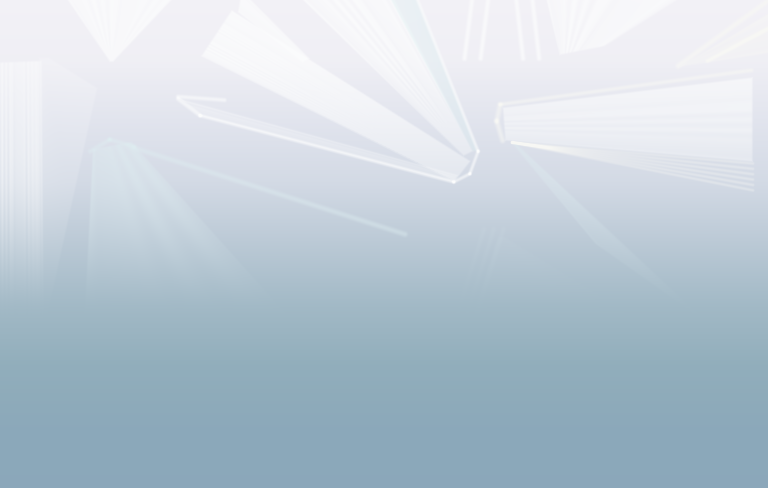
Give the GLSL for this background, as a WebGL 2 fragment shader.

```glsl
#version 300 es
precision highp float;
uniform vec2 u_resolution;
out vec4 fragColor;

const vec3 PAPER = vec3(0.985, 0.988, 0.99);
const vec3 ICE = vec3(0.87, 0.935, 0.945);
const vec3 PEARL = vec3(0.97, 0.97, 0.955);

// Evenly spaced backdrop colours, top to bottom
const vec3 BACKDROP[9] = vec3[9](
  vec3(0.95, 0.945, 0.965), vec3(0.938, 0.936, 0.958), vec3(0.882, 0.893, 0.93),
  vec3(0.825, 0.852, 0.895), vec3(0.73, 0.787, 0.835), vec3(0.635, 0.725, 0.775),
  vec3(0.568, 0.68, 0.732), vec3(0.547, 0.66, 0.73), vec3(0.545, 0.656, 0.73));

vec3 backdrop(float y) {
  float t = clamp(1.0 - y, 0.0, 0.9999) * 8.0;
  int i = int(t);
  return mix(BACKDROP[i], BACKDROP[i + 1], fract(t));
}

float hash(float n) {
  n = fract(n * 0.1031);
  n *= n + 33.33;
  return fract(n * (n + n));
}

float noise(float x) {
  float f = fract(x);
  return mix(hash(floor(x)), hash(floor(x) + 1.0), f * f * (3.0 - 2.0 * f));
}

// Signed distance to the line through a and b
float side(vec2 p, vec2 a, vec2 b) {
  vec2 n = normalize(b - a);
  return n.x * (p.y - a.y) - n.y * (p.x - a.x);
}

// Soft line segment
float stroke(vec2 p, vec2 a, vec2 b, float width) {
  vec2 ab = b - a;
  float h = clamp(dot(p - a, ab) / dot(ab, ab), 0.0, 1.0);
  return 1.0 - smoothstep(0.0, width, length(p - a - ab * h));
}

// Convex quad with long sides ab and dc; lines fan between those sides
float sheet(vec2 p, vec2 a, vec2 b, vec2 c, vec2 d, float lines, float depth) {
  float turn = sign(side(c, a, b));
  float near = side(p, a, b) * turn;
  float far = side(p, c, d) * turn;
  float ends = min(side(p, b, c), side(p, d, a)) ;
  ends = turn > 0.0 ? ends : min(-side(p, b, c), -side(p, d, a));
  float mask = smoothstep(-0.002, 0.004, min(min(near, far), ends));
  float across = clamp(near / max(near + far, 0.0001), 0.0, 1.0) * lines;
  float visible = 1.0 - smoothstep(0.4, 1.4, fwidth(across));
  return mask * (1.0 - depth * mix(0.4, noise(across), visible));
}

vec3 paint(vec3 base, vec3 tint, float amount) {
  return mix(base, tint, clamp(amount, 0.0, 1.0));
}

void main() {
  vec2 p = gl_FragCoord.xy / u_resolution * vec2(1.574, 1.0);
  vec3 col = backdrop(p.y);
  float light = smoothstep(0.3, 1.0, p.y);
  float mist = smoothstep(0.34, 0.7, p.y);

  // Upper left and left edge books
  float pages = sheet(p, vec2(0.125, 1.02), vec2(0.225, 0.873), vec2(0.232, 0.873), vec2(0.371, 1.02), 22.0, 0.4);
  col = paint(col, PAPER, pages * 0.85);
  pages = sheet(p, vec2(-0.02, 0.3), vec2(-0.02, 0.872), vec2(0.086, 0.876), vec2(0.09, 0.3), 26.0, 0.5);
  col = paint(col, PAPER, pages * mist * 0.65);
  float cover = sheet(p, vec2(0.086, 0.3), vec2(0.08, 0.882), vec2(0.1, 0.882), vec2(0.2, 0.82), 4.0, 0.3);
  col = paint(col, PAPER, cover * mist * 0.22);

  // Large open book
  pages = sheet(p, vec2(0.412, 0.885), vec2(0.932, 0.627), vec2(0.965, 0.67), vec2(0.475, 0.98), 34.0, 0.5);
  col = paint(col, PAPER, pages * light);
  pages = sheet(p, vec2(0.487, 0.975), vec2(0.62, 0.872), vec2(0.635, 0.88), vec2(0.495, 1.02), 6.0, 0.2);
  col = paint(col, PAPER, pages * 0.8);
  pages = sheet(p, vec2(0.6, 1.02), vec2(0.95, 0.68), vec2(0.97, 0.69), vec2(0.8, 1.02), 20.0, 0.6);
  col = paint(col, PAPER, pages * light * 0.9);
  cover = sheet(p, vec2(0.79, 1.02), vec2(0.968, 0.69), vec2(0.98, 0.69), vec2(0.85, 1.02), 5.0, 0.4);
  col = paint(col, ICE, cover * 0.5);
  cover = sheet(p, vec2(0.41, 0.763), vec2(0.93, 0.627), vec2(0.94, 0.642), vec2(0.365, 0.8), 7.0, 0.6);
  float rims = stroke(p, vec2(0.365, 0.797), vec2(0.41, 0.763), 0.007)
    + stroke(p, vec2(0.41, 0.763), vec2(0.93, 0.627), 0.006)
    + stroke(p, vec2(0.365, 0.802), vec2(0.46, 0.795), 0.007)
    + stroke(p, vec2(0.93, 0.627), vec2(0.963, 0.644), 0.006)
    + stroke(p, vec2(0.963, 0.644), vec2(0.98, 0.69), 0.006)
    + stroke(p, vec2(0.98, 0.69), vec2(0.848, 1.02), 0.006);
  col = paint(col, PAPER, cover * 0.4 + rims * 0.6);

  // Hanging covers along the top
  for (int i = 0; i < 4; i++) {
    float k = float(i);
    float x = 0.97 + 0.033 * k + 0.02 * step(1.5, k);
    float lean = i < 2 ? -0.018 : 0.016;
    col = paint(col, PAPER, 0.7 * stroke(p, vec2(x, 1.02), vec2(x + lean, 0.88), 0.008));
  }
  pages = sheet(p, vec2(1.115, 1.02), vec2(1.147, 0.887), vec2(1.24, 0.905), vec2(1.42, 1.02), 18.0, 0.6);
  col = paint(col, PAPER, pages * 0.85);
  cover = sheet(p, vec2(1.39, 0.862), vec2(1.6, 0.895), vec2(1.6, 1.0), vec2(1.4, 0.868), 7.0, 0.6);
  rims = stroke(p, vec2(1.39, 0.865), vec2(1.59, 1.01), 0.009) + stroke(p, vec2(1.45, 0.875), vec2(1.6, 0.955), 0.007);
  col = paint(col, PEARL, cover * 0.5 + rims * 0.65);

  // Book lying at the right
  pages = sheet(p, vec2(1.035, 0.712), vec2(1.543, 0.668), vec2(1.543, 0.842), vec2(1.03, 0.78), 16.0, 0.3);
  col = paint(col, PAPER, pages * light * 0.85);
  rims = stroke(p, vec2(1.025, 0.786), vec2(1.54, 0.856), 0.007)
    + stroke(p, vec2(1.025, 0.786), vec2(1.018, 0.752), 0.009)
    + stroke(p, vec2(1.018, 0.752), vec2(1.03, 0.712), 0.009);
  for (int i = 0; i < 6; i++)
    rims += 0.6 * stroke(p, vec2(1.05, 0.708), vec2(1.543, 0.665 - 0.011 * float(i)), 0.005);
  col = paint(col, PEARL, rims * 0.55);
  cover = sheet(p, vec2(1.05, 0.705), vec2(1.22, 0.5), vec2(1.46, 0.33), vec2(1.06, 0.705), 5.0, 0.3);
  col = paint(col, ICE, cover * mist * 0.4);

  // Fading book at the lower left
  pages = sheet(p, vec2(0.17, 0.3), vec2(0.19, 0.695), vec2(0.27, 0.71), vec2(0.62, 0.32), 9.0, 0.5);
  col = paint(col, ICE, pages * mist * 0.5);
  rims = stroke(p, vec2(0.185, 0.69), vec2(0.225, 0.714), 0.008)
    + stroke(p, vec2(0.225, 0.714), vec2(0.275, 0.7), 0.008)
    + stroke(p, vec2(0.275, 0.697), vec2(0.83, 0.52), 0.009);
  col = paint(col, ICE, rims * 0.4);

  // Faint rays below the centre
  for (int i = 0; i < 3; i++) {
    float x = 0.992 + 0.02 * float(i);
    col = paint(col, ICE, 0.14 * mist * stroke(p, vec2(x, 0.53), vec2(x - 0.06, 0.34), 0.008));
  }
  cover = sheet(p, vec2(0.97, 0.36), vec2(1.02, 0.515), vec2(1.035, 0.515), vec2(1.3, 0.35), 5.0, 0.4);
  col = paint(col, ICE, cover * mist * 0.12);

  fragColor = vec4(col, 1.0);
}
```
